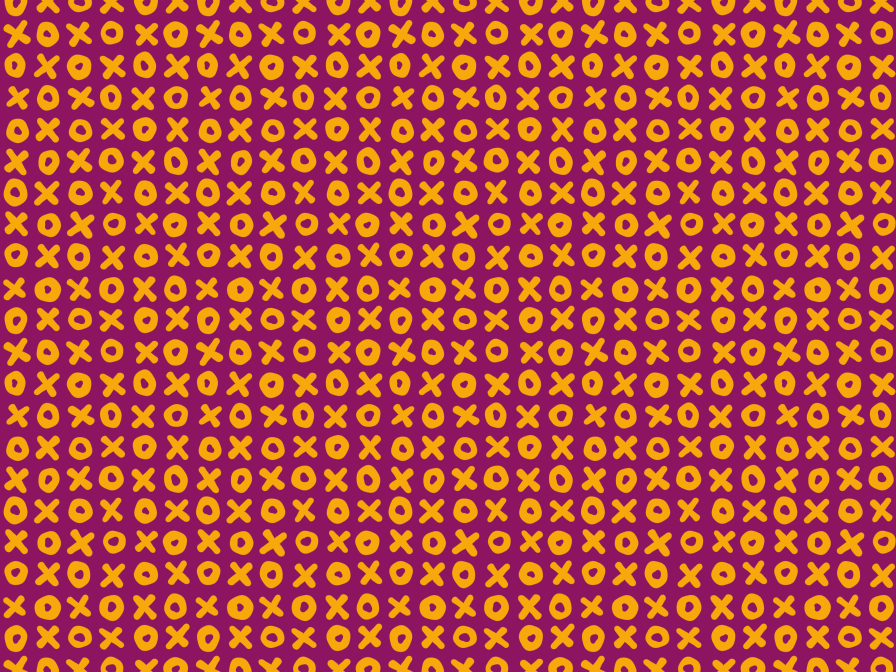
Write a WebGL 2 fragment shader that draws this pattern.

```glsl
#version 300 es
precision highp float;
// Hand-drawn noughts and crosses in amber, alternating on a plum ground.

uniform vec2 u_resolution;
out vec4 fragColor;

float hash(vec2 p) {
    return fract(sin(dot(p, vec2(127.1, 311.7))) * 43758.5453);
}

// Signed random number in -1..1, one per cell and channel
float vary(vec2 id, float channel) {
    return hash(id + channel * 17.3) * 2.0 - 1.0;
}

mat2 rotate(float a) {
    return mat2(cos(a), sin(a), -sin(a), cos(a));
}

float segment(vec2 p, vec2 a, vec2 b) {
    vec2 ab = b - a;
    return length(p - a - ab * clamp(dot(p - a, ab) / dot(ab, ab), 0.0, 1.0));
}

// Blobby ring with a small, off-centre, uneven hole
float nought(vec2 p, vec2 id) {
    p *= rotate(0.25 * vary(id, 1.0));
    float tall = vary(id, 2.0);
    vec2 q = p / vec2(0.95 - 0.06 * tall, 1.01 + 0.07 * tall);
    float a = atan(q.y, q.x);
    float phase = 3.14 * vary(id, 3.0);
    float outer = length(q) - 0.385 - 0.025 * vary(id, 4.0)
                - 0.011 * sin(3.0 * a + phase) - 0.008 * sin(5.0 * a - phase);

    vec2 h = q - 0.025 * vec2(vary(id, 5.0), vary(id, 6.0));
    float b = atan(h.y, h.x);
    float hole = length(h) - 0.135 - 0.03 * vary(id, 7.0)
               - 0.018 * sin(2.0 * b + phase) - 0.013 * sin(3.0 * b - phase);
    return max(outer, -hole);
}

// Two round-ended strokes of uneven length and slant
float cross2(vec2 p, vec2 id) {
    p *= rotate(0.16 * vary(id, 1.0));
    p += 0.012 * sin(p.yx * 13.0 + 3.0 * vary(id, 2.0));
    vec2 u = vec2(0.245 + 0.035 * vary(id, 3.0), 0.25 + 0.035 * vary(id, 4.0));
    vec2 v = vec2(0.245 + 0.035 * vary(id, 5.0), -0.25 - 0.035 * vary(id, 6.0));
    vec2 shift = 0.02 * vec2(vary(id, 7.0), vary(id, 8.0));
    float d = min(segment(p, -u, u), segment(p, shift - v, shift + v));
    return d - 0.108 - 0.01 * vary(id, 9.0);
}

void main() {
    // Grid of about 28 by 21 marks, rows counted from the top
    vec2 uv = vec2(gl_FragCoord.x, u_resolution.y - gl_FragCoord.y) / u_resolution.y;
    vec2 grid = uv * vec2(20.95, 21.14) + vec2(-0.01, 0.427);
    vec2 cell = floor(grid);

    // Nearest mark, allowing for marks that stray over cell borders
    float d = 1.0;
    for (int j = -1; j <= 1; j++) {
        for (int i = -1; i <= 1; i++) {
            vec2 c = cell + vec2(i, j);
            vec2 id = mod(c, vec2(6.0, 10.0)); // block of 6 by 10 marks repeats
            vec2 jitter = vec2(0.06, 0.05) * vec2(vary(id, 10.0), vary(id, 11.0));
            vec2 p = grid - c - 0.5 - jitter;
            bool isNought = mod(id.x + id.y, 2.0) < 0.5;
            d = min(d, isNought ? nought(p, id) : cross2(p, id));
        }
    }

    // Flat ink with a smooth edge
    float pixel = 21.14 / u_resolution.y;
    float ink = 1.0 - smoothstep(-0.75 * pixel, 0.75 * pixel, d);
    vec3 plum = vec3(0.55, 0.08, 0.375);
    vec3 amber = vec3(0.97, 0.66, 0.045);
    fragColor = vec4(mix(plum, amber, ink), 1.0);
}
```
